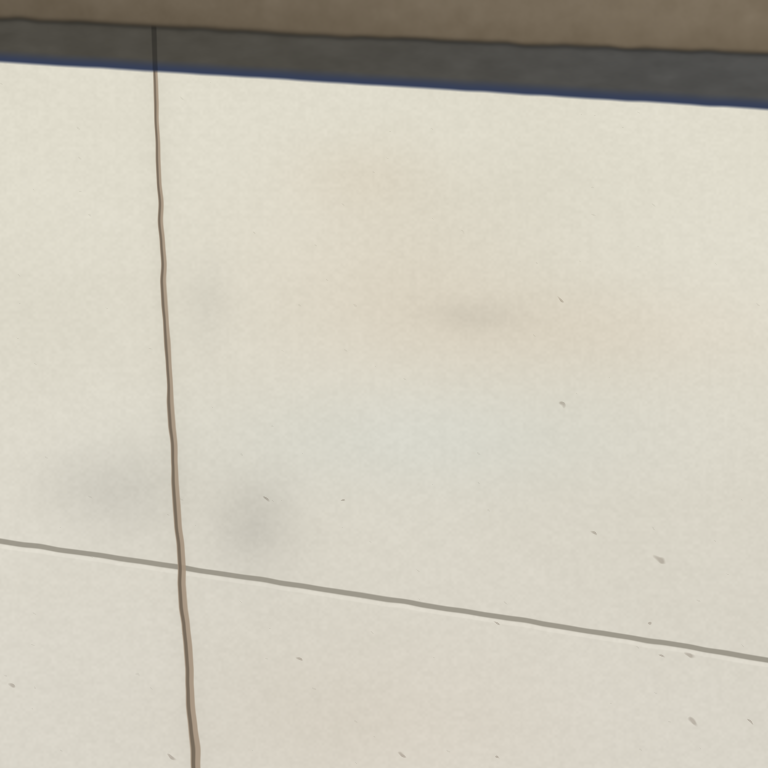
This texture is drawn by a three.js fragment shader. Its source:

```glsl
// Sunlit concrete slabs with two tooled joints below a shaded wall base
#define SLAB_TOP vec3(0.878, 0.862, 0.800)
#define SLAB_LOW vec3(0.848, 0.830, 0.782)
#define WALL vec3(0.415, 0.370, 0.305)
#define SHADE vec3(0.302, 0.290, 0.262)
#define SHADE_BLUE vec3(0.215, 0.250, 0.340)
#define JOINT_DARK vec3(0.390, 0.350, 0.300)
#define JOINT_TAN vec3(0.640, 0.570, 0.490)
#define JOINT_GREY vec3(0.570, 0.550, 0.500)
#define GRAIN 0.016
#define MOTTLE 0.040
#define SOFT 0.0022

varying vec2 vUv;

float hash(vec2 p) {
  return fract(sin(dot(p, vec2(127.1, 311.7))) * 43758.5453);
}

float noise(vec2 p) {
  vec2 i = floor(p), f = fract(p);
  f = f * f * (3.0 - 2.0 * f);
  return mix(mix(hash(i), hash(i + vec2(1.0, 0.0)), f.x),
             mix(hash(i + vec2(0.0, 1.0)), hash(i + 1.0), f.x), f.y);
}

float fbm(vec2 p) {
  float sum = 0.0, amp = 0.5;
  for (int i = 0; i < 5; i++) {
    sum += amp * noise(p);
    p = mat2(0.8, 0.6, -0.6, 0.8) * p * 2.03 + 7.3;
    amp *= 0.5;
  }
  return sum;
}

// Soft elliptical patch
float patchAt(vec2 p, vec2 center, vec2 radius) {
  vec2 d = (p - center) / radius;
  return exp(-dot(d, d));
}

// Antialiased band of given half width around distance zero
float band(float d, float halfWidth) {
  return 1.0 - smoothstep(halfWidth - SOFT * 0.5, halfWidth + SOFT * 0.7, abs(d));
}

// Sparse slanted chips, at most one per cell
float flecks(vec2 p, float cells, float density) {
  vec2 q = p * cells, id = floor(q);
  vec2 d = fract(q) - 0.3 - 0.4 * vec2(hash(id), hash(id + 19.0));
  d.y += d.x * 0.5;
  d += 0.12 * (vec2(noise(q * 5.0), noise(q * 5.0 + 31.0)) - 0.5);
  float size = mix(0.07, 0.2, hash(id + 5.0));
  float blot = 1.0 - smoothstep(0.3, 1.0, length(d / vec2(size, size * 0.55)));
  return blot * step(1.0 - density, hash(id + 47.0));
}

vec3 slab(vec2 p) {
  vec3 col = mix(SLAB_LOW, SLAB_TOP, smoothstep(0.0, 0.85, p.y));
  float cloud = fbm(p * vec2(3.0, 5.0) + 2.0) - 0.48;
  col += MOTTLE * cloud * vec3(1.0, 1.05, 1.2);

  // Warm and cool discolouration
  float warm = patchAt(p, vec2(0.50, 0.63), vec2(0.20, 0.12))
             + patchAt(p, vec2(0.78, 0.57), vec2(0.24, 0.06))
             + 0.7 * patchAt(p, vec2(0.47, 0.77), vec2(0.10, 0.05))
             + 0.7 * patchAt(p, vec2(0.52, 0.05), vec2(0.25, 0.13));
  float cool = patchAt(p, vec2(0.55, 0.43), vec2(0.28, 0.07));
  float dirt = patchAt(p, vec2(0.15, 0.36), vec2(0.09, 0.06))
             + patchAt(p, vec2(0.33, 0.31), vec2(0.06, 0.07))
             + 0.6 * patchAt(p, vec2(0.62, 0.59), vec2(0.06, 0.02))
             + 0.5 * patchAt(p, vec2(0.27, 0.60), vec2(0.03, 0.06));
  col -= warm * vec3(0.010, 0.022, 0.030);
  col += cool * vec3(-0.010, 0.004, 0.014);
  col -= dirt * vec3(0.058, 0.056, 0.050) * (0.6 + 0.8 * fbm(p * 16.0));

  // Chips, denser toward the bottom, and fine grain
  float low = 1.0 - smoothstep(0.05, 0.6, p.y);
  col -= flecks(p, 24.0, 0.015 + 0.055 * low) * vec3(0.13, 0.14, 0.14);
  col -= flecks(p + 0.37, 52.0, 0.05) * 0.035;
  col += GRAIN * (noise(p * vec2(130.0, 170.0)) + noise(p * 290.0) - 1.0);
  return col;
}

void main() {
  vec2 p = vUv;
  float t = 1.0 - p.y;
  float wobble = noise(p * 38.0) - 0.5;
  vec3 col = slab(p);

  // Cross joint: grey groove with a pale lower lip
  float cross = p.y - (0.2956 - 0.145 * p.x - 0.010 * p.x * p.x) - wobble * 0.0015;
  col += 0.025 * band(cross + 0.007, 0.002);
  col = mix(col, JOINT_GREY, 0.85 * band(cross, 0.0031));

  // Long joint: widens downward, dark left wall and tan floor
  float along = p.x - (0.199 + 0.03 * t + 0.027 * t * t) - wobble * 0.003;
  float halfWidth = mix(0.0020, 0.0060, t);
  col -= 0.03 * exp(-abs(along) * 90.0);
  col = mix(col, JOINT_TAN, 0.9 * band(along, halfWidth));
  col = mix(col, JOINT_DARK, 0.75 * band(along + halfWidth * 0.45, halfWidth * 0.35));

  // Cast shadow with a blue fringe along its lower edge
  float shadowEdge = p.y - (0.9195 - 0.062 * p.x) - wobble * 0.001;
  vec3 shade = SHADE + 0.05 * (fbm(p * vec2(30.0, 60.0)) - 0.5);
  shade += vec3(0.01, 0.02, 0.04) * smoothstep(0.2, 1.0, p.x);
  shade = mix(shade, SHADE_BLUE, 1.0 - smoothstep(0.002, 0.018, shadowEdge));
  shade *= 1.0 - 0.25 * band(along, 0.003);
  col = mix(col, shade, smoothstep(-0.003, 0.003, shadowEdge));

  // Wall base with a dark seam where it meets the slab
  float wallEdge = p.y - (0.9765 - 0.058 * p.x + 0.011 * p.x * p.x) - wobble * 0.003;
  vec3 wall = WALL * mix(0.93, 1.08, p.x) + 0.05 * (fbm(p * 45.0) - 0.5);
  wall += 0.03 * smoothstep(0.0, 0.05, wallEdge);
  col = mix(col, wall, smoothstep(-0.003, 0.003, wallEdge));
  col *= 1.0 - 0.28 * exp(-pow(wallEdge / 0.004, 2.0));

  gl_FragColor = vec4(col, 1.0);
}
```
